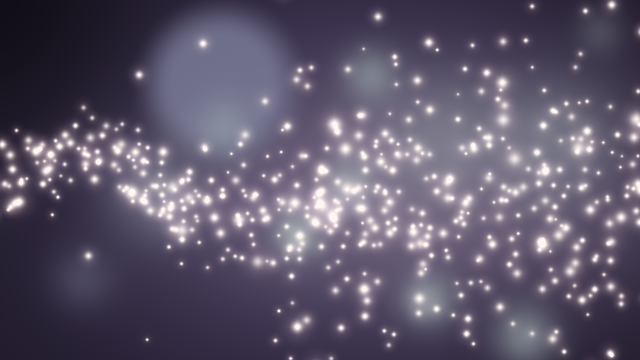
Reproduce this background procedurally as a Shadertoy shader.

```glsl
const vec3 NIGHT = vec3(0.095, 0.075, 0.125);
const vec3 INDIGO = vec3(0.24, 0.205, 0.335);
const vec3 MAUVE = vec3(0.44, 0.40, 0.48);
const vec3 HAZE_BLUE = vec3(0.47, 0.47, 0.58);
const vec3 HAZE_TEAL = vec3(0.63, 0.69, 0.70);
const vec3 SPARK_CORE = vec3(1.0, 0.97, 0.95);
const vec3 SPARK_HALO = vec3(0.62, 0.50, 0.51);

const vec3 BIG_DISC = vec3(0.613, 0.765, 0.215); // centre, radius
const float BIG_DISC_STRENGTH = 0.88;
const float BAND_GLOW = 0.22;

// Soft glows: centre, radius, strength
const int GLOW_COUNT = 11;
const vec4 GLOWS[GLOW_COUNT] = vec4[](
    vec4(0.620, 0.645, 0.080, 0.45),
    vec4(1.030, 0.790, 0.075, 0.55),
    vec4(1.667, 0.912, 0.065, 0.25),
    vec4(1.540, 0.610, 0.170, 0.38),
    vec4(0.230, 0.225, 0.085, 0.38),
    vec4(1.190, 0.167, 0.075, 0.62),
    vec4(1.458, 0.065, 0.085, 0.60),
    vec4(0.825, 0.347, 0.065, 0.75),
    vec4(0.968, 0.490, 0.070, 0.60),
    vec4(0.410, 0.465, 0.130, 0.50),
    vec4(1.230, 0.620, 0.170, 0.34));

// Spark layers: cell size, spark radius, abundance
const int LAYER_COUNT = 4;
const vec3 LAYERS[LAYER_COUNT] = vec3[](
    vec3(0.033, 0.0062, 0.65),
    vec3(0.043, 0.0098, 0.85),
    vec3(0.051, 0.0108, 0.75),
    vec3(0.076, 0.0155, 0.85));

vec3 hash3(vec2 p) {
    vec3 q = fract(p.xyx * vec3(0.1031, 0.1030, 0.0973));
    q += dot(q, q.yxz + 33.33);
    return fract((q.xxy + q.yzz) * q.zyx);
}

float blob(vec2 p, vec2 centre, vec2 size) {
    vec2 d = (p - centre) / size;
    return exp(-dot(d, d));
}

// Chance of a spark: a narrow wave at the left, fanning out to the right
float sparkDensity(vec2 p) {
    float bump = (p.x - 0.24) / 0.20;
    float centre = 0.43 + 0.15 * exp(-bump * bump) + 0.05 * smoothstep(0.9, 1.3, p.x);
    float fan = smoothstep(0.40, 1.15, p.x);
    float d = (p.y - centre) / mix(0.085, 0.30, fan);
    float density = mix(0.55, 0.38, fan) * exp(-d * d);
    density += 0.45 * blob(p, vec2(0.14, 0.56), vec2(0.13, 0.06));
    density += 0.40 * blob(p, vec2(0.38, 0.57), vec2(0.07, 0.06));
    density += 0.75 * blob(p, vec2(0.475, 0.41), vec2(0.06, 0.08));
    density += 0.60 * blob(p, vec2(0.90, 0.425), vec2(0.17, 0.05));
    density += 0.35 * blob(p, vec2(1.05, 0.60), vec2(0.07, 0.10));
    return density + 0.012;
}

// Core in x, halo in y
vec2 sparkLayer(vec2 p, vec3 layer, float seed) {
    vec2 light = vec2(0.0), cell = floor(p / layer.x);
    for (int j = -1; j <= 1; j++)
    for (int i = -1; i <= 1; i++) {
        vec2 id = cell + vec2(i, j);
        vec3 place = hash3(id + seed);
        vec3 look = hash3(id + seed + 71.7);
        vec2 centre = (id + 0.1 + 0.8 * place.xy) * layer.x;
        if (place.z > sparkDensity(centre) * layer.z) continue;
        vec2 d = abs(p - centre);
        float r = layer.y * mix(0.55, 1.1, look.x);
        float dist = length(d);
        float fade = smoothstep(layer.x, 0.4 * layer.x, dist);
        float core = 1.2 * exp(-dist * dist / (r * r));
        float rays = exp(-min(d.x, d.y) / (0.3 * r) - max(d.x, d.y) / (0.9 * r));
        light.x += (core + 0.2 * rays) * fade * mix(0.55, 1.0, look.y);
        light.y += exp(-dist / (1.8 * r)) * fade;
    }
    return light;
}

void mainImage(out vec4 fragColor, in vec2 fragCoord) {
    vec2 p = fragCoord / iResolution.y;
    p.x += 0.5 * (16.0 / 9.0 - iResolution.x / iResolution.y);

    // Dim backdrop, warmer and lighter along the middle
    vec3 col = mix(NIGHT, INDIGO, blob(p, vec2(0.93, 0.50), vec2(0.92, 0.72)));
    col = mix(col, MAUVE, 0.85 * blob(p, vec2(1.12, 0.48), vec2(0.66, 0.34)));
    col += BAND_GLOW * MAUVE * min(sparkDensity(p), 1.0);
    col *= 1.0 - 0.5 * blob(p, vec2(0.0, 1.0), vec2(0.4, 0.45));

    // Large out-of-focus disc
    float disc = smoothstep(1.22, 0.60, distance(p, BIG_DISC.xy) / BIG_DISC.z);
    col = mix(col, HAZE_BLUE, disc * BIG_DISC_STRENGTH);

    // Small hazy glows
    vec3 haze = mix(HAZE_BLUE, HAZE_TEAL, smoothstep(0.2, 0.65, p.x));
    for (int i = 0; i < GLOW_COUNT; i++) {
        float d = distance(p, GLOWS[i].xy) / GLOWS[i].z;
        col = mix(col, haze, GLOWS[i].w * exp(-d * d));
    }

    // Sparks, screened over the backdrop
    vec2 light = vec2(0.0);
    for (int i = 0; i < LAYER_COUNT; i++)
        light += sparkLayer(p, LAYERS[i], 19.0 + 37.0 * float(i));
    col = 1.0 - (1.0 - col) * (1.0 - SPARK_HALO * min(light.y * 0.5, 1.0));
    col = mix(col, SPARK_CORE, min(light.x, 1.0));

    fragColor = vec4(clamp(col, 0.0, 1.0), 1.0);
}
```
